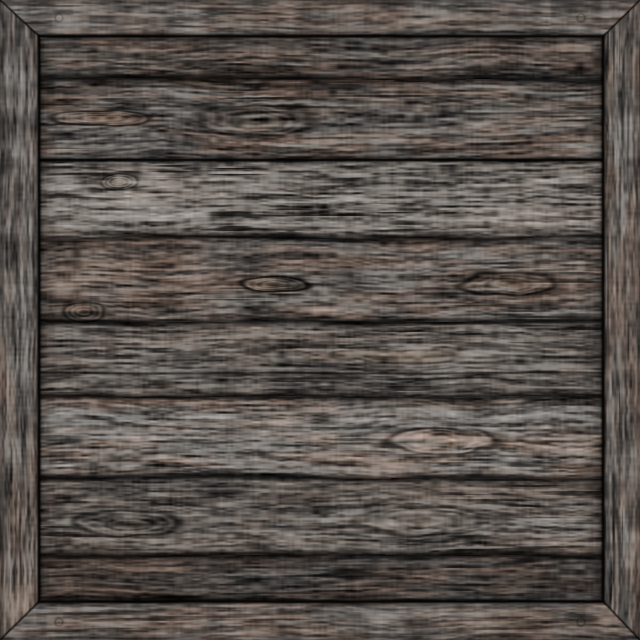
Reproduce this texture procedurally as a WebGL 2 fragment shader.

```glsl
#version 300 es
precision highp float;
// Weathered wooden crate side: horizontal planks set in a mitred frame.
uniform vec2 u_resolution;
out vec4 fragColor;

float hash(vec2 p) {
  vec3 q = fract(vec3(p.xyx) * 0.1031);
  q += dot(q, q.yzx + 33.33);
  return fract((q.x + q.y) * q.z);
}

float noise(vec2 p) {
  vec2 i = floor(p), f = fract(p);
  f = f * f * (3.0 - 2.0 * f);
  return mix(mix(hash(i), hash(i + vec2(1, 0)), f.x),
             mix(hash(i + vec2(0, 1)), hash(i + vec2(1, 1)), f.x), f.y);
}

// Zero-centred streaks running along x
float grain(vec2 p) {
  p.y += 0.008 * (noise(p * vec2(8, 14)) - 0.5);
  float g = 0.13 * (noise(p * vec2(4, 60)) - 0.5);
  g += 0.30 * (noise(p * vec2(9, 140) + 17.0) - 0.5);
  g += 0.72 * (noise(p * vec2(20, 260) + 41.0) - 0.5);
  g += 0.45 * (noise(p * vec2(75, 330) + 73.0) - 0.5);
  g += 0.12 * (noise(p * vec2(240, 60) + 11.0) - 0.5);
  return g;
}

// Narrow dark splits along x
float cracks(vec2 p) {
  float n = noise(p * vec2(11, 220) + 91.0);
  return smoothstep(0.68, 0.92, n) * smoothstep(0.3, 0.75, noise(p * vec2(7, 30) + 5.0));
}

vec3 woodTint(vec2 p) {
  float warm = noise(p * vec2(5, 32) + 29.0) * 0.5 + noise(p * vec2(18, 110)) * 0.5;
  return mix(vec3(1.03, 1.0, 0.97), vec3(1.22, 0.99, 0.87), smoothstep(0.25, 0.85, warm));
}

// Knots: centre and radii
const vec4 knots[10] = vec4[10](
  vec4(0.429, 0.556, 0.054, 0.013), vec4(0.797, 0.557, 0.080, 0.019),
  vec4(0.690, 0.310, 0.085, 0.022), vec4(0.130, 0.513, 0.035, 0.016),
  vec4(0.400, 0.811, 0.100, 0.026), vec4(0.156, 0.815, 0.080, 0.012),
  vec4(0.620, 0.443, 0.230, 0.022), vec4(0.200, 0.182, 0.090, 0.020),
  vec4(0.665, 0.186, 0.120, 0.022), vec4(0.185, 0.716, 0.030, 0.014));

vec3 planks(vec2 p) {
  // Signed distance to the nearest seam, and the board between seams
  const float seams[7] = float[7](0.133, 0.253, 0.380, 0.499, 0.629, 0.750, 0.876);
  float seam = 1.0, wobble = 0.0, nearest = 0.0;
  int board = 0;
  for (int i = 0; i < 7; i++) {
    float bend = 0.006 * (noise(vec2(p.x * 9.0, float(i) * 5.0)) - 0.5);
    float d = p.y - seams[i] + (i == 5 ? 0.0 : bend);
    if (d > 0.0) board = i + 1;
    if (abs(d) < abs(seam)) { seam = d; wobble = bend; nearest = float(i); }
  }
  float straight = nearest == 5.0 ? 1.0 : 0.0;
  float tones[8] = float[8](0.27, 0.355, 0.425, 0.355, 0.355, 0.43, 0.35, 0.31);
  float warmth[8] = float[8](0.7, 0.35, 0.7, 0.3, 0.7, 0.2, 0.8, 0.7);

  // Bend the grain around knots and gather their rings
  vec2 g = p;
  float rings = 0.0, outline = 0.0, heart = 0.0;
  float ragged = 0.24 * (noise(p * vec2(32, 80)) - 0.5);
  for (int i = 0; i < 10; i++) {
    vec4 k = knots[i];
    vec2 d = (p - k.xy) / k.zw;
    float r = length(d) + ragged;
    float small = smoothstep(0.02, 0.05, k.z) * (1.0 - smoothstep(0.05, 0.13, k.z));
    g.y -= d.y * k.w * 0.25 * exp(-r * r);
    rings += sin(r * 25.0) * smoothstep(0.1, 0.4, r) * (1.0 - smoothstep(0.7, 1.2, r));
    outline += (0.25 + 0.6 * small) * exp(-pow((r - 0.95) * 8.0, 2.0));
    heart += exp(-r * r * 5.0);
  }

  float streak = grain(g + vec2(0.0, float(board) * 3.0));
  float tone = tones[board] * (1.0 + 1.45 * streak + 0.13 * rings);
  tone *= 1.0 + 0.14 * (noise(p * vec2(4, 24) + 8.0) - 0.5);
  tone *= 1.0 - (board == 0 || board == 5 ? 0.7 : 0.5) * cracks(g);
  tone *= 1.0 - 0.8 * min(outline, 1.0);

  // Dark joints: one crisp, the others worn, with a soft shade below
  float edge = abs(seam);
  float worn = 0.35 + 0.4 * noise(vec2(p.x * 9.0, nearest * 7.0));
  tone *= 1.0 - mix(worn, 0.93, straight) * exp(-pow(edge / mix(0.005, 0.003, straight), 2.0));
  tone *= 1.0 - 0.34 * exp(-edge / (seam < 0.0 ? 0.013 : 0.009));
  tone *= 1.0 - 0.55 * exp(-pow((p.y - 0.417 + wobble * 0.5) / 0.002, 2.0));

  vec3 tint = mix(vec3(1.06, 1.0, 0.95), woodTint(g), warmth[board]);
  tint *= mix(vec3(1), vec3(1.08, 1.0, 0.90), min(heart, 1.0) * 0.6);
  return tone * tint;
}

void main() {
  vec2 p = gl_FragCoord.xy / u_resolution;
  vec2 toRim = min(p, 1.0 - p);
  vec2 border = vec2(p.x < 0.5 ? 0.061 : 0.0575, p.y < 0.5 ? 0.060 : 0.0565);
  vec2 inset = toRim - border;
  float inside = min(inset.x, inset.y);

  // Panel with shadow cast by the frame
  vec3 panel = planks(p) * (1.0 - 0.55 * exp(-max(inside, 0.0) / 0.011));

  // Frame: vertical stiles meet horizontal rails at the mitre
  float mitre = toRim.x / border.x - toRim.y / border.y;
  bool stile = mitre < 0.0;
  vec2 along = stile ? p.yx + vec2(7.0, 2.0) : p + vec2(3.0, 5.0);
  float tone = (stile ? 0.365 : 0.375) * (1.0 + 1.1 * grain(along));
  tone *= 1.0 - 0.4 * cracks(along);
  tone *= 1.0 + 0.32 * (noise(along * vec2(42, 9)) - 0.5);
  float across = stile ? toRim.x / border.x : toRim.y / border.y;
  tone *= 0.72 + 0.28 * smoothstep(0.0, 0.2, across);
  tone *= 1.0 - 0.3 * smoothstep(0.78, 1.0, across);
  tone *= 1.0 - 0.65 * exp(-pow(mitre * 0.041 / 0.0018, 2.0));
  // Faint nail heads beside the corners
  float nail = length(toRim - vec2(0.092, 0.028));
  tone *= 1.0 - 0.25 * exp(-pow((nail - 0.006) / 0.002, 2.0));
  vec3 frame = tone * mix(vec3(1.07, 1.0, 0.95), woodTint(along), 0.6);

  vec3 color = mix(frame, panel, smoothstep(-0.001, 0.001, inside));
  color *= 1.0 - 0.88 * exp(-pow(inside / 0.0028, 2.0));
  // Soften the palest fibres
  color -= 0.4 * max(color - 0.47, 0.0);
  fragColor = vec4(clamp(color, 0.0, 1.0), 1.0);
}
```
